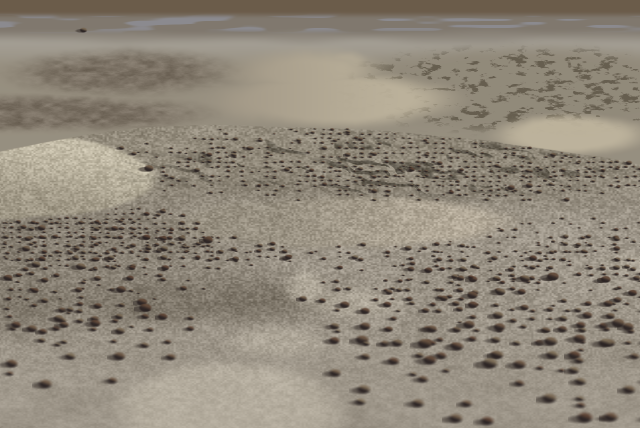
Write a Shadertoy shader that draws this texture.

```glsl
float hash(vec2 p) {
    vec3 q = fract(p.xyx * 0.1031);
    q += dot(q, q.yzx + 33.33);
    return fract((q.x + q.y) * q.z);
}

float noise(vec2 p) {
    vec2 i = floor(p), f = fract(p);
    f = f * f * (3.0 - 2.0 * f);
    return mix(mix(hash(i), hash(i + vec2(1, 0)), f.x),
               mix(hash(i + vec2(0, 1)), hash(i + vec2(1, 1)), f.x), f.y);
}

float fbm(vec2 p) {
    float sum = 0.0, amp = 0.5;
    for (int i = 0; i < 4; i++) {
        sum += amp * noise(p);
        p = p * 2.03 + 17.0;
        amp *= 0.5;
    }
    return sum;
}

// Elliptical patch at (x, y) with radii (rx, ry) and a soft rim
float spot(vec2 p, float x, float y, float rx, float ry, float soft) {
    float d = length((p - vec2(x, y)) / vec2(rx, ry));
    return 1.0 - smoothstep(1.0 - soft, 1.0 + soft, d);
}

float crestHeight(float x) {
    float bend = x < 0.5 ? 0.25 : 0.09;
    return 0.705 - bend * (x - 0.5) * (x - 0.5) + 0.004 * noise(vec2(x * 14.0, 3));
}

vec3 farGround(vec2 p, vec2 w) {
    vec3 col = mix(vec3(0.59, 0.56, 0.5), vec3(0.64, 0.62, 0.58), smoothstep(0.83, 0.91, p.y));
    float speckle = fbm(p * vec2(45, 110));

    // Gravel flats and the hill on the right
    float gravel = max(spot(w, 0.29, 0.83, 0.22, 0.045, 0.5), spot(w, 0.1, 0.735, 0.34, 0.037, 0.4));
    col = mix(col, vec3(0.34, 0.3, 0.25) + 0.25 * speckle, 0.85 * gravel);
    float hill = spot(w, 1.24, 0.79, 0.42, 0.095, 0.25);
    col = mix(col, vec3(0.57, 0.54, 0.48), hill);
    col -= 0.17 * hill * smoothstep(0.52, 0.68, speckle);

    // Windblown pale sand
    float sand = spot(w, 0.78, 0.765, 0.26, 0.058, 0.3);
    sand = max(sand, spot(w, 0.72, 0.83, 0.15, 0.045, 0.5));
    sand = max(sand, 0.8 * spot(w, 0.8, 0.85, 0.065, 0.025, 0.5));
    sand = max(sand, spot(w, 1.34, 0.685, 0.16, 0.045, 0.3));
    vec3 pale = mix(vec3(0.64, 0.6, 0.53), vec3(0.75, 0.71, 0.62), smoothstep(0.45, 1.0, p.x));
    col = mix(col, pale, 0.92 * sand);

    // Distant shore, wet streaks and brown strip
    float shore = smoothstep(0.89, 0.935, p.y + 0.012 * (noise(p * vec2(7, 30)) - 0.5));
    col = mix(col, vec3(0.5, 0.47, 0.43), shore);
    float wet = smoothstep(0.5, 0.75, noise(p * vec2(12, 130)));
    col = mix(col, vec3(0.57, 0.58, 0.63), 0.65 * wet * spot(p, 0.6, 0.947, 1.6, 0.02, 0.4));
    return mix(col, vec3(0.42, 0.36, 0.29), smoothstep(0.955, 0.975, p.y));
}

vec3 nearGround(vec2 p, vec2 w) {
    vec3 col = mix(vec3(0.61, 0.58, 0.53), vec3(0.57, 0.54, 0.48), smoothstep(0.45, 0.65, p.y));
    col += 0.09 * (fbm(p * vec2(6, 17)) - 0.47);

    // Hollows in shade
    col -= 0.10 * spot(w, 0.46, 0.305, 0.32, 0.065, 0.5);
    col -= 0.08 * spot(w, 0.18, 0.44, 0.38, 0.075, 0.5);
    col -= 0.09 * spot(w, 0.0, 0.3, 0.14, 0.08, 0.6);
    col -= 0.05 * spot(w, 0.72, 0.55, 0.45, 0.035, 0.6);

    // Sand bowls at the centre and left
    vec3 bowl = mix(vec3(0.59, 0.56, 0.5), vec3(0.72, 0.68, 0.61), smoothstep(0.55, 1.15, p.x));
    col = mix(col, bowl, 0.9 * spot(w, 0.8, 0.48, 0.385, 0.058, 0.18));
    float lit = smoothstep(-0.07, 0.1, p.y - 0.59 + 0.18 * p.x);
    vec3 basin = mix(vec3(0.62, 0.59, 0.52), vec3(0.76, 0.73, 0.65), lit);
    col = mix(col, basin, spot(w, 0.03, 0.587, 0.33, 0.096, 0.05));

    // Pale foreground drifts
    float drift = spot(w, 0.72, 0.325, 0.045, 0.04, 0.5);
    drift = max(drift, 0.8 * spot(w, 0.83, 0.295, 0.1, 0.03, 0.6));
    drift = max(drift, 0.7 * spot(w, 0.65, 0.2, 0.1, 0.03, 0.5));
    drift = max(drift, spot(w, 0.54, 0.04, 0.25, 0.11, 0.18));
    drift = max(drift, 0.6 * spot(w, 1.49, 0.385, 0.07, 0.02, 0.5));
    col = mix(col, vec3(0.73, 0.7, 0.64), 0.75 * drift);

    // Slanted wind ripples along the ridge
    float ripple = noise(vec2(p.x * 17.0, (p.y + 0.22 * p.x) * 105.0) + 2.0 * noise(p * 30.0));
    ripple = smoothstep(0.62, 0.88, ripple) * spot(w, 0.9, 0.61, 0.5, 0.065, 0.45);
    return mix(col, vec3(0.27, 0.25, 0.21), 0.75 * ripple);
}

float pebbleDensity(vec2 p) {
    float d = 0.55 * spot(p, 1.0, 0.62, 0.68, 0.085, 0.3);
    d = max(d, 0.75 * spot(p, 1.15, 0.59, 0.3, 0.04, 0.5));
    d = max(d, 0.95 * spot(p, 0.17, 0.44, 0.36, 0.07, 0.4));
    d = max(d, 0.55 * spot(p, 1.27, 0.23, 0.48, 0.23, 0.3));
    d = max(d, 0.4 * spot(p, 0.95, 0.4, 0.65, 0.035, 0.4));
    d = max(d, 0.45 * spot(p, 0.05, 0.27, 0.35, 0.15, 0.5));
    d *= 1.0 - spot(p, 0.82, 0.48, 0.36, 0.05, 0.1);
    d *= 1.0 - spot(p, 0.03, 0.587, 0.34, 0.1, 0.05);
    return d * step(p.y, crestHeight(p.x));
}

void mainImage(out vec4 fragColor, in vec2 fragCoord) {
    vec2 p = fragCoord / iResolution.xy * vec2(1.5, 1);
    vec2 w = p + vec2(0.035, 0.016) * (vec2(fbm(p * 9.0), fbm(p * 11.0 + 40.0)) - 0.47);
    float nearMask = 1.0 - smoothstep(-0.002, 0.002, p.y - crestHeight(p.x));
    vec3 col = mix(farGround(p, w), nearGround(p, w), nearMask);

    // Sand grain, crispest in the focal band
    float focus = smoothstep(0.0, 0.38, p.y);
    col += (0.04 + 0.12 * focus) * nearMask * (noise(p * vec2(210, 290)) - 0.5);
    col += 0.05 * nearMask * (noise(p * vec2(70, 120)) - 0.5);

    // Pebbles grow toward the viewer, with shadows on their left
    for (int i = 0; i < 6; i++) {
        float layer = float(i), size = 0.011 + 0.0065 * layer;
        vec2 cell = size * vec2(1.7, 1), id = floor(p / cell), seed = id + layer * 31.0;
        vec2 center = (id + 0.35 + 0.3 * vec2(hash(seed), hash(seed + 53.0))) * cell;
        float fit = (size - mix(0.045, 0.011, smoothstep(0.0, 0.58, center.y))) / 0.009;
        if (hash(seed + 91.0) > pebbleDensity(center) * exp(-fit * fit)) continue;
        float radius = size * mix(0.13, 0.31, hash(seed + 17.0));
        vec2 d = (p - center) / (radius * vec2(1.25, 0.85));
        float edge = (0.0045 * (1.0 - focus) + 1.0 / iResolution.y) / radius;
        vec3 tint = mix(vec3(0.35, 0.24, 0.18), vec3(0.48, 0.42, 0.33), hash(seed + 7.0));
        tint = mix(vec3(0.16, 0.13, 0.13), tint, smoothstep(-0.5, 0.8, d.x * 0.5 + d.y));
        col = mix(col, vec3(0.25, 0.22, 0.2), 0.65 * spot(d, -0.8, -0.35, 1.5, 0.75, edge));
        col = mix(col, tint, 0.9 * spot(d, 0.0, 0.0, 1.0, 1.0, edge));
    }
    fragColor = vec4(col, 1);
}
```
